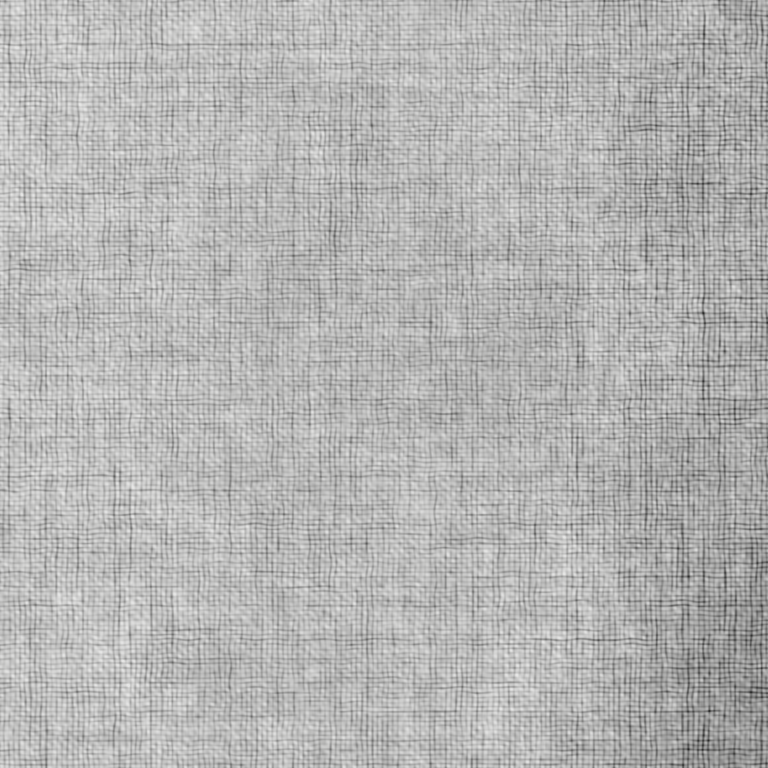
This texture is drawn by a Shadertoy shader. Its source:

```glsl
// Grey woven linen: two crossing sets of fine threads with dark, broken gaps.
// Gaps are split into short dashes; slanted knots, slubs, grain and soft stains
// are added, then light falls off from the left to the lower right corner.

#define WARP_COUNT 146.0   // vertical threads across the canvas
#define WEFT_COUNT 160.0   // horizontal threads up the canvas
#define BASE_TONE 0.799
#define WARP_GAP 0.18
#define WEFT_GAP 0.16
#define KNOT_DEPTH 0.025
#define SLUB_DEPTH 0.075
#define GRAIN_DEPTH 0.13
#define STAIN_DEPTH 0.075

const float PI = 3.14159265;

float hash(vec2 p) {
    return fract(sin(dot(p, vec2(127.1, 311.7))) * 43758.5453);
}

float noise(vec2 p) {
    vec2 cell = floor(p);
    vec2 f = fract(p);
    f = f * f * (3.0 - 2.0 * f);
    float low = mix(hash(cell), hash(cell + vec2(1.0, 0.0)), f.x);
    float high = mix(hash(cell + vec2(0.0, 1.0)), hash(cell + vec2(1.0, 1.0)), f.x);
    return mix(low, high, f.y);
}

float clouds(vec2 p) {
    float sum = 0.0;
    float weight = 0.5;
    for (int i = 0; i < 4; i++) {
        sum += weight * noise(p);
        p = p * 2.1 + 17.3;
        weight *= 0.55;
    }
    return sum / 1.01;
}

// Thread coordinate with a small local jitter; threads stay straight overall
float jitter(float across, float along, float count, float seed) {
    return across * count + 0.45 * noise(vec2(across * 60.0 + seed, along * 45.0));
}

// Darkness of the gap beside a thread, broken into dashes along its length
float gap(float coord, float along, float seed) {
    float id = floor(coord + 0.5);
    float edge = abs(coord - id) * 2.0;
    float strength = 0.45 + 0.5 * hash(vec2(id, seed));
    float stretches = noise(vec2(id + seed, along * 24.0));
    float dashes = noise(vec2(id + seed + 400.0, along * 105.0));
    float wear = 0.1 + 0.9 * stretches * stretches + 1.0 * dashes;
    return (1.0 - smoothstep(0.0, 0.8, edge)) * strength * wear;
}

// Thick and thin stretches that follow the thread direction
float slub(float across, float along, float seed) {
    float fine = noise(vec2(across * 150.0 + seed, along * 22.0));
    float broad = noise(vec2(across * 48.0 + seed, along * 7.0));
    return 0.65 * fine + 0.35 * broad - 0.5;
}

// Broad light: bright left side, dim right edge, darkest lower right
float lighting(vec2 p) {
    float light = 0.03 * (1.0 - smoothstep(0.0, 0.45, p.x));
    light -= 0.04 * smoothstep(0.75, 1.02, p.x);
    light -= 0.10 * (1.0 - smoothstep(0.0, 0.45, length((p - vec2(1.03, 0.08)) * vec2(1.2, 0.8))));
    light -= 0.02 * exp(-9.0 * dot(p - vec2(0.5, 0.47), p - vec2(0.5, 0.47)));
    return light;
}

float cloth(vec2 p) {
    float u = jitter(p.x, p.y, WARP_COUNT, 3.0);
    float v = jitter(p.y, p.x, WEFT_COUNT, 61.0);

    // Gaps deepen towards the shaded right side
    float relief = mix(0.92, 1.35, smoothstep(0.55, 1.0, p.x));
    float gaps = WARP_GAP * gap(u, p.y, 11.0) + WEFT_GAP * gap(v, p.x, 83.0);

    // Slanted over-and-under crossings
    float knots = cos(PI * (u + v)) * (0.3 + 1.4 * noise(p * 50.0));

    // Grain made of short upright and level fibres
    float upright = noise(p * vec2(290.0, 130.0) + 7.0);
    float level = noise(p * vec2(130.0, 290.0) + 31.0);
    float grain = 0.6 * upright + 0.4 * level - 0.5;

    float slubs = slub(p.x, p.y, 29.0) + slub(p.y, p.x, 157.0);
    float stains = clouds(p * vec2(7.0, 8.0) + 4.0) - 0.5;

    return BASE_TONE + lighting(p) - relief * gaps
         + KNOT_DEPTH * knots + SLUB_DEPTH * slubs
         + GRAIN_DEPTH * relief * grain + STAIN_DEPTH * stains;
}

void mainImage(out vec4 fragColor, in vec2 fragCoord) {
    // Four samples per pixel smooth the fine threads
    float tone = 0.0;
    for (int i = 0; i < 4; i++) {
        vec2 offset = vec2(i % 2, i / 2) * 0.5 - 0.25;
        tone += 0.25 * cloth((fragCoord + offset) / iResolution.xy);
    }
    tone = clamp(tone, 0.08, 0.9);
    fragColor = vec4(vec3(tone, tone, tone - 0.003), 1.0);
}
```
